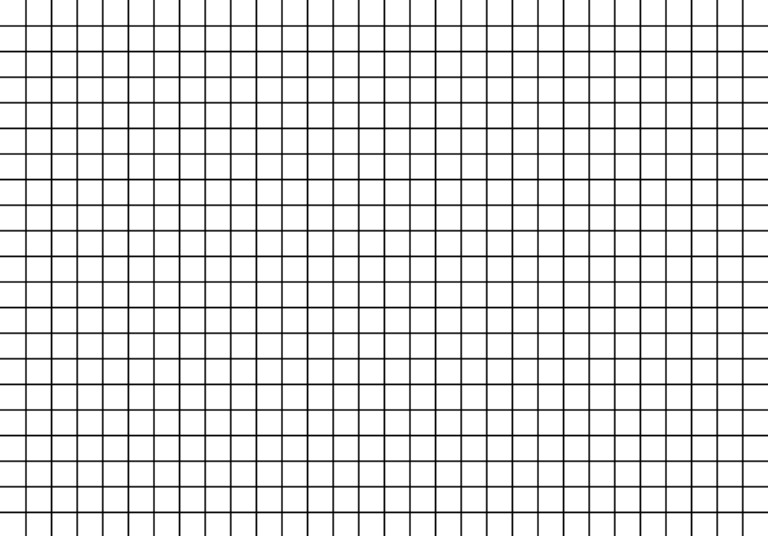
A Shadertoy shader for this pattern:

```glsl
const vec2 CELLS = vec2(30.0, 21.0);       // repeats across and down
const float LINE_WIDTH = 0.063;            // in cells
const vec2 LINE_SHIFT = vec2(0.015);       // right and down, in cells
const float EDGE_SOFTNESS = 1.5;           // in screen pixels
const vec3 PAPER = vec3(1.0);
const vec3 INK = vec3(0.0);

// Coverage of the evenly spaced inner lines on each axis
vec2 gridLines(vec2 p, float pixel) {
    vec2 index = floor(p + 0.5);
    vec2 dist = abs(p - index);
    float blur = EDGE_SOFTNESS * pixel;
    vec2 coverage = clamp((0.5 * LINE_WIDTH - dist) / blur + 0.5, 0.0, 1.0);

    // The outer border stays open
    vec2 inside = step(vec2(0.5), index) * step(index, CELLS - 0.5);
    return coverage * inside;
}

void mainImage(out vec4 fragColor, in vec2 fragCoord) {
    // Square cells, counted from the top left
    float pixel = CELLS.x / iResolution.x;
    vec2 fromTop = vec2(fragCoord.x, iResolution.y - fragCoord.y);
    vec2 p = fromTop * pixel - LINE_SHIFT;

    vec2 lines = gridLines(p, pixel);
    float ink = 1.0 - (1.0 - lines.x) * (1.0 - lines.y);
    fragColor = vec4(mix(PAPER, INK, ink), 1.0);
}
```
